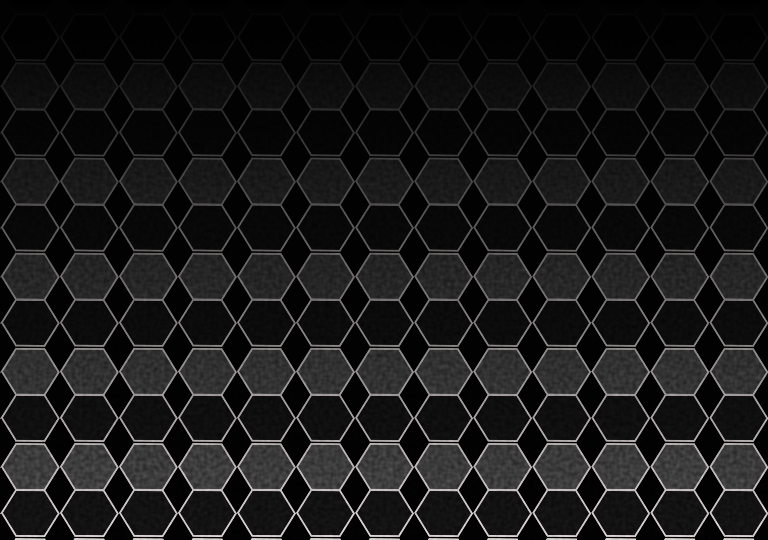
This pattern is drawn by a Shadertoy shader. Its source:

```glsl
// Rows of outlined hexagons, alternately dark and grey, with black diamonds between.
// One hexagon distance function is repeated on a grid; light fades out towards the
// top, and stretched gradient noise gives the surface a fine woven grain.

float hash(vec2 p) {
    vec3 q = fract(vec3(p.xyx) * 0.1031);
    q += dot(q, q.yzx + 33.33);
    return fract((q.x + q.y) * q.z);
}

float cornerSlope(vec2 corner, vec2 offset) {
    float angle = 6.2832 * hash(corner);
    return dot(vec2(cos(angle), sin(angle)), offset);
}

float gradientNoise(vec2 p) {
    vec2 i = floor(p), f = fract(p);
    vec2 u = f * f * f * (f * (f * 6.0 - 15.0) + 10.0);
    vec2 e = vec2(1.0, 0.0);
    float low = mix(cornerSlope(i, f), cornerSlope(i + e, f - e), u.x);
    float high = mix(cornerSlope(i + e.yx, f - e.yx), cornerSlope(i + 1.0, f - 1.0), u.x);
    return mix(low, high, u.y);
}

// Crossed threads: one noise stretched sideways, one stretched upwards
float weave(vec2 p) {
    return gradientNoise(p * vec2(95.0, 151.0))
         + gradientNoise(p * vec2(151.0, 95.0) + 37.0);
}

// Flat-topped hexagon with points at +-halfSize.x and a top half as wide
float hexDistance(vec2 p, vec2 halfSize) {
    p = abs(p);
    vec2 slantNormal = normalize(vec2(halfSize.y, 0.5 * halfSize.x));
    return max(dot(p - vec2(halfSize.x, 0.0), slantNormal), p.y - halfSize.y);
}

void mainImage(out vec4 fragColor, in vec2 fragCoord) {
    vec2 p = fragCoord / iResolution.y;
    float pixel = 1.0 / iResolution.y;

    // Thirteen columns across, a little over eleven rows up
    vec2 pitch = vec2(0.10935, 0.0881);
    vec2 grid = (p - vec2(0.0014, 0.0044)) / pitch;
    vec2 cell = floor(grid);
    vec2 local = (fract(grid) - 0.5) * pitch;
    float greyRow = mod(cell.y, 2.0);

    // Paired rows lean together: edges merge on one side and part on the other
    local.y += mix(-0.0013, 0.0013, greyRow) + 0.012 * local.x;
    float d = hexDistance(local, 0.5 * pitch);
    float inside = smoothstep(0.5 * pixel, -0.5 * pixel, d);
    float core = smoothstep(0.5 * pixel, -0.5 * pixel, d + 0.0034);

    // Fills and outlines dim towards the top
    float light = clamp(1.0 - p.y, 0.0, 1.0);
    float grain = weave(p);
    float fill = mix(0.075 * light, 0.275 * pow(light, 0.92), greyRow);
    fill *= (0.97 + 0.06 * hash(cell + 50.0)) * (1.0 + 0.28 * grain);
    fill += 0.008 * grain * light;
    float stroke = 0.85 * light * (1.0 + 0.08 * grain);

    vec3 color = vec3(0.008 + 0.006 * grain * light);
    color = mix(color, stroke * vec3(1.0, 0.965, 0.965), inside);
    color = mix(color, fill * vec3(1.0, 0.985, 0.99), core);
    fragColor = vec4(clamp(color, 0.0, 1.0), 1.0);
}
```
